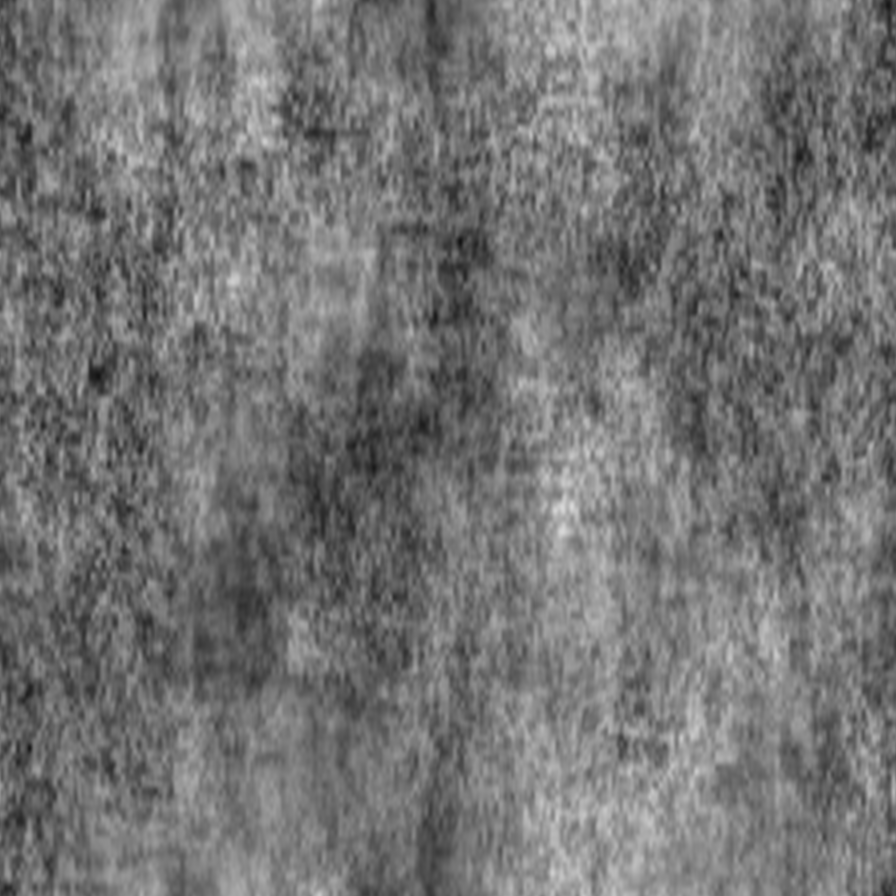
Reproduce this texture procedurally as a three.js fragment shader.

```glsl
varying vec2 vUv;

#define MEAN_GREY 0.465
#define BROAD_AMOUNT 0.085
#define PATCH_AMOUNT 0.105
#define STREAK_AMOUNT 0.080
#define THREAD_AMOUNT 0.080
#define WEFT_AMOUNT 0.055
#define GRAIN_AMOUNT 0.110
#define FLECK_AMOUNT 0.070
#define WARP_AMOUNT 0.005

// Sineless hash of a lattice cell, 0 to 1
float hash(vec2 cell, float seed) {
  vec3 p = fract(vec3(cell.xyx + seed * 17.3) * 0.1031);
  p += dot(p, p.yzx + 33.33);
  return fract((p.x + p.y) * p.z);
}

float wrappedHash(vec2 cell, vec2 period, float seed) {
  return hash(floor(mod(cell + 0.5, period)), seed);
}

// Smooth value noise, -1 to 1, with a whole number of cells per tile
float tileNoise(vec2 uv, vec2 period, float seed) {
  vec2 p = uv * period;
  vec2 cell = floor(p);
  vec2 f = p - cell;
  f = f * f * (3.0 - 2.0 * f);
  float bottom = mix(wrappedHash(cell, period, seed),
                     wrappedHash(cell + vec2(1.0, 0.0), period, seed), f.x);
  float top = mix(wrappedHash(cell + vec2(0.0, 1.0), period, seed),
                  wrappedHash(cell + vec2(1.0, 1.0), period, seed), f.x);
  return mix(bottom, top, f.y) * 2.0 - 1.0;
}

void main() {
  // Slight wander so the fibres are not perfectly straight
  vec2 wander = vec2(tileNoise(vUv, vec2(9.0, 7.0), 1.0),
                     tileNoise(vUv, vec2(16.0, 6.0), 2.0));
  vec2 uv = vUv + WARP_AMOUNT * wander * vec2(0.6, 2.0);

  // Cloudy tone: broad areas and upright blotches
  float tone = MEAN_GREY;
  tone += BROAD_AMOUNT * tileNoise(uv, vec2(6.0, 3.0), 3.0);
  tone += PATCH_AMOUNT * tileNoise(uv, vec2(14.0, 7.0), 4.0);

  // Upright streaks and thinner threads
  tone += STREAK_AMOUNT * tileNoise(uv, vec2(37.0, 10.0), 5.0);
  tone += THREAD_AMOUNT * tileNoise(uv, vec2(89.0, 26.0), 6.0);

  // Faint crosswise bands that come and go
  float weftMask = 0.9 + 0.7 * tileNoise(uv, vec2(7.0, 8.0), 7.0);
  tone += WEFT_AMOUNT * weftMask * tileNoise(uv, vec2(17.0, 67.0), 8.0);

  // Fine elongated grain, stronger in some areas
  float grainMask = 0.95 + 0.5 * tileNoise(uv, vec2(8.0, 6.0), 9.0);
  float grain = GRAIN_AMOUNT * tileNoise(uv, vec2(173.0, 74.0), 10.0);
  grain += FLECK_AMOUNT * tileNoise(uv, vec2(223.0, 131.0), 11.0);
  tone += grain * grainMask;

  gl_FragColor = vec4(vec3(clamp(tone, 0.0, 1.0)), 1.0);
}
```
